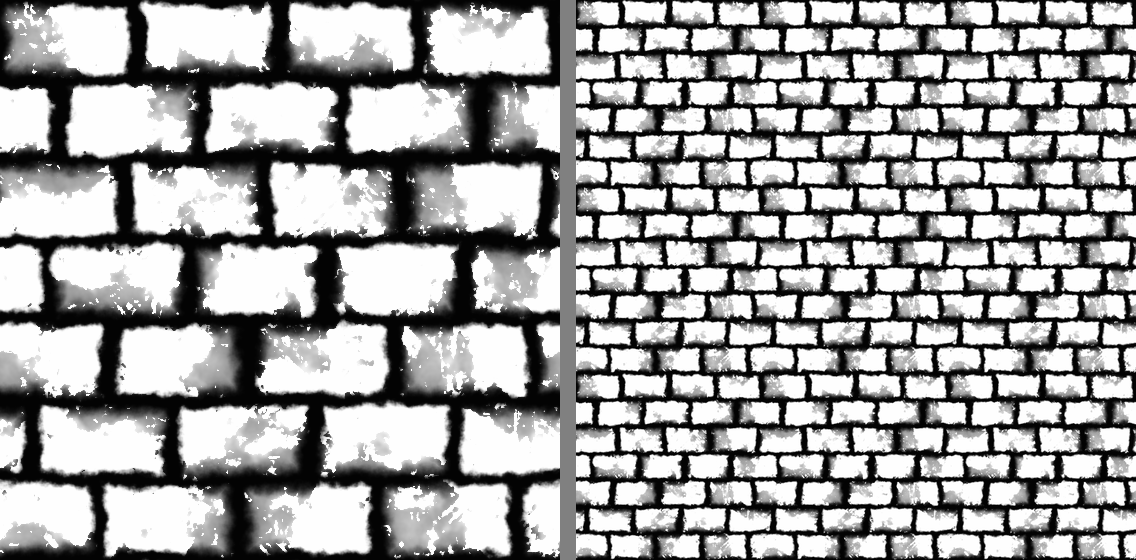
Left: one tile. Right: repeated 3 by 3.
Give the GLSL for this texture map, as a three.js fragment shader.

```glsl
// Worn black and white brick wall: rows of bricks with a drifting stagger, dark
// uneven joints and soft grey wear broken up by chips, flecks and scratches.
// Rounded box distances shape the bricks; all gradient noise wraps, so it tiles.

varying vec2 vUv;

const vec2 BRICKS = vec2(4.0, 7.0);        // bricks across, rows down
const float ROW_SHIFT = 0.451;             // stagger per row, in bricks
const float FIRST_SHIFT = -0.01;
const vec2 INSET_MIN = vec2(0.007, 0.005); // half joint width, canvas units
const vec2 INSET_VARY = vec2(0.009, 0.005);
const float CORNER = 0.012;
const float WARP = 0.012;                  // waviness of the joints
const float EDGE_GRIT = 0.007;             // roughness of brick borders
const float EDGE_SOFT = 0.011;
const float WEAR_SOFT = 0.028;             // reach of dark shading into worn bricks
const float WEAR_BIAS = 0.07;              // higher means more grey
const float SCRATCH = 0.9;
const vec3 BLACK = vec3(0.012);
const vec3 WHITE = vec3(0.995);

vec2 hash2(vec2 p) {
  vec3 q = fract(p.xyx * vec3(0.1031, 0.1030, 0.0973));
  q += dot(q, q.yzx + 33.33);
  return fract((q.xx + q.yz) * q.zy);
}

float cornerSlope(vec2 cell, vec2 f, vec2 corner, vec2 period, float seed) {
  float angle = 6.28319 * hash2(mod(cell + corner, period) + seed * 17.3).x;
  return dot(vec2(cos(angle), sin(angle)), f - corner);
}

// Gradient noise that wraps after a whole period of cells.
float noise(vec2 p, vec2 period, float seed) {
  vec2 i = floor(p), f = fract(p);
  vec2 u = f * f * f * (f * (f * 6.0 - 15.0) + 10.0);
  float a = cornerSlope(i, f, vec2(0.0, 0.0), period, seed);
  float b = cornerSlope(i, f, vec2(1.0, 0.0), period, seed);
  float c = cornerSlope(i, f, vec2(0.0, 1.0), period, seed);
  float d = cornerSlope(i, f, vec2(1.0, 1.0), period, seed);
  return mix(mix(a, b, u.x), mix(c, d, u.x), u.y);
}

float fbm(vec2 uv, float freq, float seed) {
  float sum = 0.0, amp = 1.0;
  for (int i = 0; i < 4; i++) {
    sum += amp * noise(uv * freq, vec2(freq), seed + float(i));
    freq *= 2.0;
    amp *= 0.6;
  }
  return sum;
}

// Thin streaks along both diagonals and upright, each kept to scattered spots.
float scratches(vec2 uv) {
  vec2 rising = vec2((uv.x + uv.y) * 7.0, (uv.x - uv.y) * 85.0);
  vec2 falling = vec2((uv.x - uv.y) * 7.0, (uv.x + uv.y) * 85.0);
  vec2 upright = uv * vec2(120.0, 12.0);
  float a = noise(rising, vec2(7.0, 85.0), 31.0);
  float b = noise(falling, vec2(7.0, 85.0), 32.0);
  float c = noise(upright, vec2(120.0, 12.0), 33.0);
  float spotA = smoothstep(0.1, 0.4, noise(uv * 6.0, vec2(6.0), 34.0));
  float spotB = smoothstep(0.1, 0.4, noise(uv * 7.0, vec2(7.0), 35.0));
  float spotC = smoothstep(0.1, 0.4, noise(uv * 8.0, vec2(8.0), 36.0));
  return a * spotA + b * spotB + c * spotC;
}

// Distance inside a rounded box: positive within, negative in the joint.
float insideBox(vec2 p, vec2 halfSize) {
  vec2 q = abs(p) - halfSize + CORNER;
  return CORNER - length(max(q, 0.0)) - min(max(q.x, q.y), 0.0);
}

void main() {
  // Wavy brick grid, rows counted from the top
  vec2 p = vUv + WARP * vec2(fbm(vUv, 9.0, 1.0), fbm(vUv, 9.0, 6.0));
  float rowPos = (1.0 - p.y) * BRICKS.y;
  float row = mod(floor(rowPos), BRICKS.y);
  float colPos = p.x * BRICKS.x - ROW_SHIFT * row - FIRST_SHIFT;
  vec2 id = vec2(mod(floor(colPos), BRICKS.x), row);
  vec2 local = fract(vec2(colPos, rowPos)) - 0.5;

  // Each side of each brick has its own inset
  vec2 nearRnd = hash2(id + 41.7), farRnd = hash2(id + 83.1);
  vec2 low = INSET_MIN + INSET_VARY * nearRnd * nearRnd;
  vec2 high = INSET_MIN + INSET_VARY * farRnd * farRnd;
  vec2 center = 0.5 * (low - high);
  vec2 halfSize = 0.5 / BRICKS - 0.5 * (low + high);
  float d = insideBox(local / BRICKS - center, halfSize);
  float depth = max(d, 0.0);

  // Wear leans to one side of each brick and gathers at its borders
  vec2 rnd = hash2(id + 12.9);
  float angle = 6.28319 * rnd.x;
  vec2 lean = vec2(cos(angle), sin(angle)) * mix(0.5, 1.2, rnd.y);
  float wear = dot(local, lean) + 0.7 * fbm(vUv, 8.0, 11.0);
  wear += 0.3 * exp(-depth / 0.012) + WEAR_BIAS;
  float worn = smoothstep(0.0, 0.45, wear);

  // Chips of clean white over the wear
  float grit = fbm(vUv, 30.0, 21.0);
  float fleck = smoothstep(0.28, 0.42, noise(vUv * 90.0, vec2(90.0), 26.0));
  float cover = grit + SCRATCH * scratches(vUv) + 0.5 * fleck;
  float chips = smoothstep(0.0, 0.14, cover + 0.8 - 1.25 * worn);

  // Soft worn shade below, gritty white face above
  float mottle = 0.09 * fbm(vUv, 16.0, 46.0);
  float shade = 1.0 - worn * mix(0.24, 0.62, exp(-depth / WEAR_SOFT)) + mottle * worn;
  shade *= smoothstep(-0.003, WEAR_SOFT, d + EDGE_GRIT * grit);
  float face = smoothstep(0.0, EDGE_SOFT, d + EDGE_GRIT * grit);
  float tone = mix(shade, 1.0, chips * face);
  gl_FragColor = vec4(mix(BLACK, WHITE, clamp(tone, 0.0, 1.0)), 1.0);
}
```
